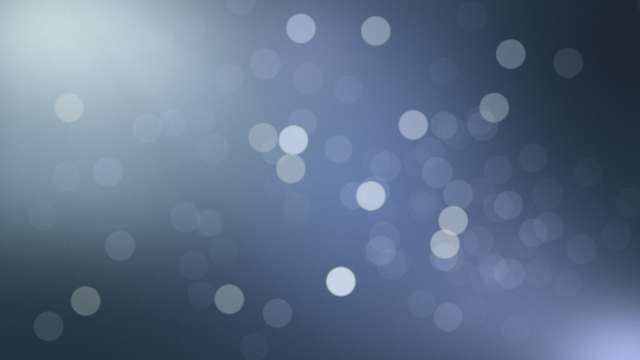
Write a WebGL 2 fragment shader that draws this background.

```glsl
#version 300 es
precision highp float;
// Soft out-of-focus light discs drifting over a hazy slate-blue glow.

uniform vec2 u_resolution;
out vec4 fragColor;

// Colours
const vec3 SLATE = vec3(0.13, 0.19, 0.24);
const vec3 NIGHT = vec3(0.11, 0.15, 0.19);
const vec3 HAZE_BLUE = vec3(0.38, 0.46, 0.65);
const vec3 DUSK_BLUE = vec3(0.41, 0.47, 0.64);
const vec3 MIST_TEAL = vec3(0.43, 0.53, 0.59);
const vec3 MIST_PALE = vec3(0.59, 0.67, 0.75);
const vec3 SUN_WHITE = vec3(0.80, 0.87, 0.88);
const vec3 VIOLET = vec3(0.52, 0.57, 0.74);
const vec3 CORNER_LILAC = vec3(0.67, 0.71, 0.92);
const vec3 DISC_COOL = vec3(0.76, 0.82, 0.96);
const vec3 DISC_WARM = vec3(0.88, 0.90, 0.86);
const vec3 RIM_GREEN = vec3(0.62, 0.80, 0.66);

// Discs, measured in canvas heights
const float DISC_RADIUS = 0.040;
const float DISC_SOFTNESS = 0.0035;
const float RIM_WIDTH = 0.0025;
const int FAINT_COUNT = 90;
const vec2 FIELD_CENTRE = vec2(0.95, 0.52);
const vec2 FIELD_SPREAD = vec2(1.9, 1.25);
const vec2 CLUSTER_CENTRE = vec2(1.28, 0.38);
const vec2 CLUSTER_SPREAD = vec2(0.55, 0.65);
const float FAINT_MIN = 0.03;
const float FAINT_MAX = 0.15;

// Light texture
const vec2 SUN = vec2(0.10, 1.15);
const float RAY_STRENGTH = 0.05;
const float GRAIN = 0.012;
const float GRAIN_CELLS = 288.0;

// Bright lights: x, y, strength
const int BRIGHT_COUNT = 15;
const vec3 BRIGHT[BRIGHT_COUNT] = vec3[](
    vec3(0.836, 0.921, 0.50), vec3(1.044, 0.914, 0.42), vec3(1.419, 0.850, 0.30),
    vec3(1.373, 0.701, 0.32), vec3(1.148, 0.653, 0.50), vec3(0.815, 0.611, 0.80),
    vec3(0.808, 0.532, 0.38), vec3(0.731, 0.618, 0.28), vec3(1.030, 0.456, 0.74),
    vec3(0.947, 0.218, 0.94), vec3(1.259, 0.387, 0.48), vec3(1.236, 0.322, 0.50),
    vec3(0.192, 0.701, 0.35), vec3(0.637, 0.169, 0.32), vec3(0.238, 0.164, 0.26));

// Integer hash giving two values in 0..1
vec2 hash2(uvec2 v) {
    v = v * 1664525u + 1013904223u;
    v.x += v.y * 1664525u;
    v.y += v.x * 1664525u;
    v ^= v >> 16u;
    v.x += v.y * 1664525u;
    v.y += v.x * 1664525u;
    v ^= v >> 16u;
    return vec2(v & 65535u) / 65535.0;
}

float noise1(float x) {
    float cell = floor(x);
    float f = smoothstep(0.0, 1.0, x - cell);
    uint i = uint(int(cell) + 512);
    return mix(hash2(uvec2(i, 7u)).x, hash2(uvec2(i + 1u, 7u)).x, f);
}

// Blends an elliptical gaussian glow over a colour
vec3 glow(vec3 base, vec2 p, vec2 centre, vec2 size, vec3 tint, float strength) {
    vec2 d = (p - centre) / size;
    return mix(base, tint, strength * exp(-dot(d, d)));
}

// Blends a translucent disc with a thin green rim
vec3 disc(vec3 base, vec2 p, vec2 centre, float radius, vec3 tint, float strength) {
    float d = length(p - centre) - radius;
    float fill = 1.0 - smoothstep(-DISC_SOFTNESS, DISC_SOFTNESS, d);
    float rim = exp(-pow(d / RIM_WIDTH, 2.0));
    base = mix(base, tint, fill * strength);
    return mix(base, RIM_GREEN, rim * strength * 0.35);
}

vec3 background(vec2 p) {
    vec3 c = SLATE;
    c = glow(c, p, vec2(1.00, 0.55), vec2(0.50, 0.50), HAZE_BLUE, 1.0);
    c = glow(c, p, vec2(0.20, 0.55), vec2(0.50, 0.25), MIST_TEAL, 1.0);
    c = glow(c, p, vec2(1.38, 0.20), vec2(0.34, 0.26), DUSK_BLUE, 0.85);
    c = glow(c, p, vec2(0.35, 0.82), vec2(0.50, 0.35), MIST_PALE, 1.0);
    c = glow(c, p, vec2(0.15, 0.92), vec2(0.32, 0.22), SUN_WHITE, 0.9);
    c = glow(c, p, vec2(0.86, 0.84), vec2(0.14, 0.15), VIOLET, 0.45);
    c = glow(c, p, vec2(1.78, 0.92), vec2(0.40, 0.42), NIGHT, 0.95);
    c = glow(c, p, vec2(1.75, 0.00), vec2(0.25, 0.16), CORNER_LILAC, 0.95);
    // Faint rays fanning out from the upper left
    vec2 ray = p - SUN;
    float fan = noise1(atan(ray.y, ray.x) * 9.0) - 0.5;
    return c * (1.0 + RAY_STRENGTH * fan * smoothstep(0.1, 0.6, length(ray)));
}

void main() {
    vec2 p = gl_FragCoord.xy / u_resolution.y;
    vec3 color = background(p);

    // Faint discs: a wide field with a denser cluster
    for (int i = 0; i < FAINT_COUNT; i++) {
        uint id = uint(i);
        vec2 a = hash2(uvec2(id, 11u)), b = hash2(uvec2(id, 23u)), c = hash2(uvec2(id, 37u));
        bool clustered = i % 3 == 0;
        vec2 offset = (a + b) * 0.5 - 0.5;
        vec2 centre = clustered ? CLUSTER_CENTRE + offset * CLUSTER_SPREAD
                                : FIELD_CENTRE + offset * FIELD_SPREAD;
        float strength = mix(FAINT_MIN, FAINT_MAX, c.x * c.x);
        color = disc(color, p, centre, DISC_RADIUS * mix(0.92, 1.05, c.y), DISC_COOL, strength);
    }
    for (int i = 0; i < BRIGHT_COUNT; i++) {
        vec3 light = BRIGHT[i];
        vec3 tint = mix(DISC_COOL, DISC_WARM, hash2(uvec2(i, 53)).x);
        color = disc(color, p, light.xy, DISC_RADIUS, tint, light.z);
    }
    color += GRAIN * (hash2(uvec2(p * GRAIN_CELLS)).x - 0.5);
    fragColor = vec4(clamp(color, 0.0, 1.0), 1.0);
}
```
